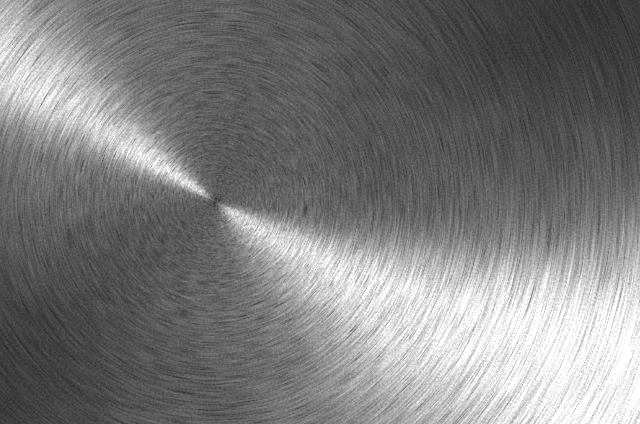
This texture is drawn by a Shadertoy shader. Its source:

```glsl
// Circular brushed metal with two fan-shaped highlights around an off-centre hub.
const float PI = 3.14159;
const float TAU = 6.28319;

vec2 gradientAt(vec2 cell) {
    vec3 q = fract(cell.xyx * vec3(0.1031, 0.103, 0.0973));
    q += dot(q, q.yzx + 33.33);
    float angle = TAU * fract((q.x + q.y) * q.z);
    return vec2(cos(angle), sin(angle));
}

// Gradient noise that repeats along x after a whole number of cells
float gradientNoise(vec2 p, float period, float seed) {
    vec2 cell = floor(p), f = p - cell;
    vec2 u = f * f * f * (f * (f * 6.0 - 15.0) + 10.0);
    float x0 = mod(cell.x, period), x1 = mod(cell.x + 1.0, period);
    float y = cell.y + seed;
    float a = dot(gradientAt(vec2(x0, y)), f);
    float b = dot(gradientAt(vec2(x1, y)), f - vec2(1, 0));
    float c = dot(gradientAt(vec2(x0, y + 1.0)), f - vec2(0, 1));
    float d = dot(gradientAt(vec2(x1, y + 1.0)), f - vec2(1, 1));
    return mix(mix(a, b, u.x), mix(c, d, u.x), u.y);
}

// Angular bell with separate clockwise and counter-clockwise widths
float lobe(float angle, float peak, float cwWidth, float ccwWidth) {
    float t = mod(angle - peak + PI, TAU) - PI;
    t /= t < 0.0 ? cwWidth : ccwWidth;
    return exp(-t * t);
}

// Arc-shaped noise: short along the radius, long along the turn
float arcNoise(vec2 d, float cells, float rings, float seed) {
    float turn = atan(d.y, d.x) / TAU + 0.5;
    return gradientNoise(vec2(turn * cells, length(d) * rings), cells, seed);
}

// Broad anisotropic reflection
float reflection(float r, float a) {
    float light = 0.355;
    float hub = smoothstep(0.0, 0.05, r);
    // Upper-left fan
    light += hub * 0.40 * lobe(a, 2.59, 0.27, 0.17);
    light += 0.11 * lobe(a, 2.58, 0.65, 0.55);
    // Lower-right fan, widening and brightening outwards
    float peak = mix(-0.53, -0.38, min(r, 1.0));
    light += hub * (0.35 + 0.24 * r) * lobe(a, peak, 0.46, 0.19 + 0.10 * r);
    light += 0.09 * lobe(a, -0.7, 0.75, 0.6);
    // Shaded sectors
    light -= 0.15 * smoothstep(0.1, 1.1, r) * lobe(a, 0.48, 0.4, 0.6);
    light -= 0.13 * smoothstep(0.0, 0.7, r) * lobe(a, -2.45, 0.5, 0.5);
    return light;
}

void mainImage(out vec4 fragColor, in vec2 fragCoord) {
    vec2 p = fragCoord / iResolution.y;
    vec2 d = p - vec2(0.508, 0.525);
    float r = length(d);

    // Uneven polish slightly bends the edges of the reflections
    float bend = 0.05 * arcNoise(d, 14.0, 60.0, 7.0);
    float light = reflection(r, atan(d.y, d.x) + bend);
    light *= 1.0 + 0.10 * gradientNoise(p * 5.0, 512.0, 90.0);

    // Brushed arcs; layers drift off-centre so that they cross far out
    float brush = 0.0, scratches = 0.0;
    for (int i = 0; i < 4; i++) {
        float k = float(i);
        vec2 drift = 0.03 * smoothstep(0.05, 0.9, r) * vec2(cos(k * 2.4), sin(k * 2.4));
        float rings = 75.0 * pow(1.5, k);
        float n = arcNoise(d + drift, 16.0 + 10.0 * k, rings, 400.0 * k);
        brush += n * (0.06 + 0.12 * k);
        float cut = arcNoise(d - drift, 14.0 + 10.0 * k, rings * 1.2, 2000.0 + 400.0 * k);
        scratches += smoothstep(0.27, 0.55, cut) * (0.4 + 0.25 * k);
    }

    // Fine isotropic grain, strongest at the hub
    float grain = gradientNoise(p * 165.0, 1024.0, 300.0)
                + gradientNoise(p * 260.0, 1024.0, 700.0);
    float hubMask = 1.0 - smoothstep(0.01, 0.04, r);

    float relief = mix(brush, 0.5 * grain, 0.6 * hubMask);
    light *= 1.0 + 0.55 * relief + 0.11 * grain;
    light *= 1.0 - 0.20 * min(scratches, 1.6) * (1.0 - hubMask);
    light += 0.025 * grain + 0.015;
    light -= 0.10 * (1.0 - smoothstep(0.0, 0.025, r));

    fragColor = vec4(vec3(clamp(light, 0.0, 1.0)), 1.0);
}
```
